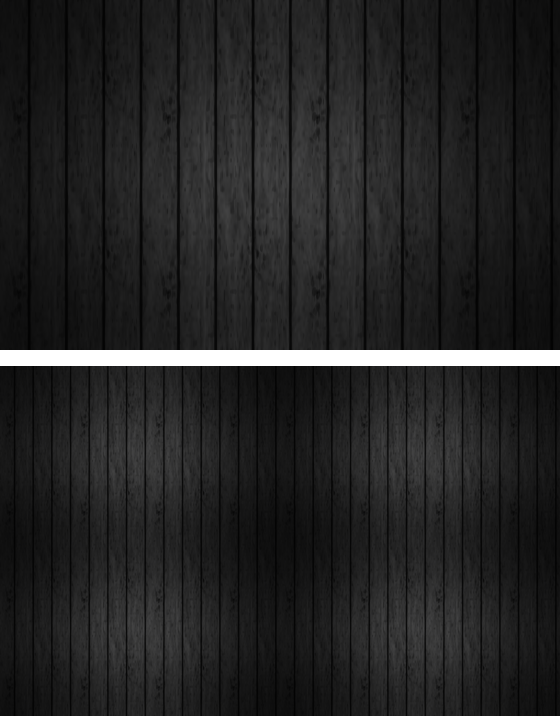
Top: one tile. Bottom: repeated 2 by 2.
Reproduce this texture procedurally as a WebGL 2 fragment shader.

```glsl
#version 300 es
precision highp float;
// Dark charcoal wood: fifteen upright planks, four kinds in rotation, lit softly from the centre.
// Each plank layers stretched value noise (fibres, pores), warped sines (growth rings)
// and cellular noise (worn pits); every layer wraps, so the panel tiles.
uniform vec2 u_resolution;
out vec4 fragColor;

const float TAU = 6.2831853;
const float PLANKS = 15.0;
const float KINDS = 4.0;
const float REPEATS_DOWN = 2.0;
const float SEAM_OFFSET = 0.78;
const vec3 WOOD_TINT = vec3(1.0, 1.0, 1.005);

// Whole-number wrap that is safe against rounding
float wrap(float n, float period) {
    return floor(mod(n + 0.5, period));
}

float hash(vec2 p, float seed) {
    vec3 q = fract(vec3(p, seed) * vec3(0.1031, 0.1130, 0.0973));
    q += dot(q, q.yzx + 33.33);
    return fract((q.x + q.y) * q.z);
}

// Value noise over one plank, periodic down its length
float grainNoise(vec2 uv, vec2 cells, float seed) {
    vec2 p = uv * cells;
    vec2 i = floor(p);
    vec2 f = fract(p);
    f = f * f * (3.0 - 2.0 * f);
    float y0 = wrap(i.y, cells.y);
    float y1 = wrap(i.y + 1.0, cells.y);
    float low = mix(hash(vec2(i.x, y0), seed), hash(vec2(i.x + 1.0, y0), seed), f.x);
    float high = mix(hash(vec2(i.x, y1), seed), hash(vec2(i.x + 1.0, y1), seed), f.x);
    return mix(low, high, f.y);
}

// Distance to the nearest scattered point, periodic down the plank
float cellular(vec2 uv, vec2 cells, float seed) {
    vec2 p = uv * cells;
    vec2 i = floor(p);
    float nearest = 2.0;
    for (int y = -1; y <= 1; y++) {
        for (int x = -1; x <= 1; x++) {
            vec2 c = i + vec2(x, y);
            vec2 id = vec2(c.x, wrap(c.y, cells.y));
            vec2 point = c + vec2(hash(id, seed), hash(id, seed + 7.0));
            nearest = min(nearest, length(p - point));
        }
    }
    return nearest;
}

// Growth rings that bend into long arches
float rings(vec2 uv, float seed) {
    float warp = 2.6 * grainNoise(uv, vec2(2.0, 3.0), seed)
               + 0.5 * grainNoise(uv, vec2(5.0, 9.0), seed + 3.0);
    return sin(TAU * (uv.x * 3.5 + warp)) + 0.5 * sin(TAU * (uv.x * 8.0 + 2.0 * warp));
}

// Dark pits gathered around a centre
float wear(vec2 uv, vec2 centre, vec2 size, float seed) {
    vec2 d = uv - centre;
    d.y -= floor(d.y + 0.5);
    float area = exp(-dot(d / size, d / size));
    float ragged = 0.35 * grainNoise(uv, vec2(18.0, 40.0), seed);
    float pits = cellular(uv, vec2(6.0, 14.0), seed) + ragged;
    return area * (1.0 - smoothstep(0.3, 0.65, pits));
}

float woodTone(vec2 uv, float kind) {
    float seed = 11.0 + 17.0 * kind;
    float broad = grainNoise(uv, vec2(4.0, 3.0), seed);
    float fibres = grainNoise(uv, vec2(13.0, 10.0), seed + 1.0);
    float fine = grainNoise(uv, vec2(22.0, 34.0), seed + 2.0);
    float pores = smoothstep(0.68, 0.95, grainNoise(uv, vec2(17.0, 24.0), seed + 4.0));
    float tone = 1.05 + 0.07 * (hash(vec2(kind, 3.0), 5.0) - 0.5);
    tone += 0.15 * (broad - 0.5) + 0.24 * (fibres - 0.5) + 0.18 * (fine - 0.5);
    tone += 0.05 * rings(uv, seed + 5.0) - 0.22 * pores;
    // Knotted wear on the last kind, chipped edges where the middle two meet
    float knotted = step(2.5, kind);
    float rightChip = step(0.5, kind) * step(kind, 1.5);
    float leftChip = step(1.5, kind) * step(kind, 2.5);
    tone -= 0.45 * knotted * wear(uv, vec2(0.78, 0.31), vec2(0.25, 0.2), seed);
    tone -= 0.45 * leftChip * wear(uv, vec2(0.05, 0.55), vec2(0.3, 0.22), seed);
    tone -= 0.35 * rightChip * wear(uv, vec2(0.97, 0.55), vec2(0.16, 0.2), seed);
    return tone;
}

// Narrow dark gap, soft shadow and a faint lit rim on the left side
float seamShade(float u, float pixel, float rough) {
    float d = min(u, 1.0 - u);
    float width = 0.026 + 0.018 * rough;
    float gap = 1.0 - smoothstep(width - pixel * 0.7, width + pixel * 0.7, d);
    float shadow = exp(-d * 18.0);
    float rim = exp(-pow((u - 0.925) / 0.022, 2.0));
    return (1.0 - 0.72 * gap) * (1.0 - 0.28 * shadow) * (1.0 + 0.1 * rim);
}

// Brightness falls from the centre and meets itself at the edges
float centreLight(vec2 uv) {
    vec2 glow = 0.5 - 0.5 * cos(TAU * uv);
    return (0.088 + 0.132 * glow.x) * (0.64 + 0.36 * glow.y);
}

void main() {
    vec2 uv = gl_FragCoord.xy / u_resolution;
    float across = uv.x * PLANKS - SEAM_OFFSET;
    float plank = wrap(floor(across) + 1.0, PLANKS);
    float kind = wrap(plank + KINDS - 1.0, KINDS);
    vec2 local = vec2(fract(across), fract(uv.y * REPEATS_DOWN));
    float rough = grainNoise(vec2(0.5, local.y), vec2(1.0, 16.0), kind + 71.0);
    float shade = seamShade(local.x, PLANKS / u_resolution.x, rough);
    float value = centreLight(uv) * woodTone(local, kind) * shade;
    fragColor = vec4(WOOD_TINT * value, 1.0);
}
```
